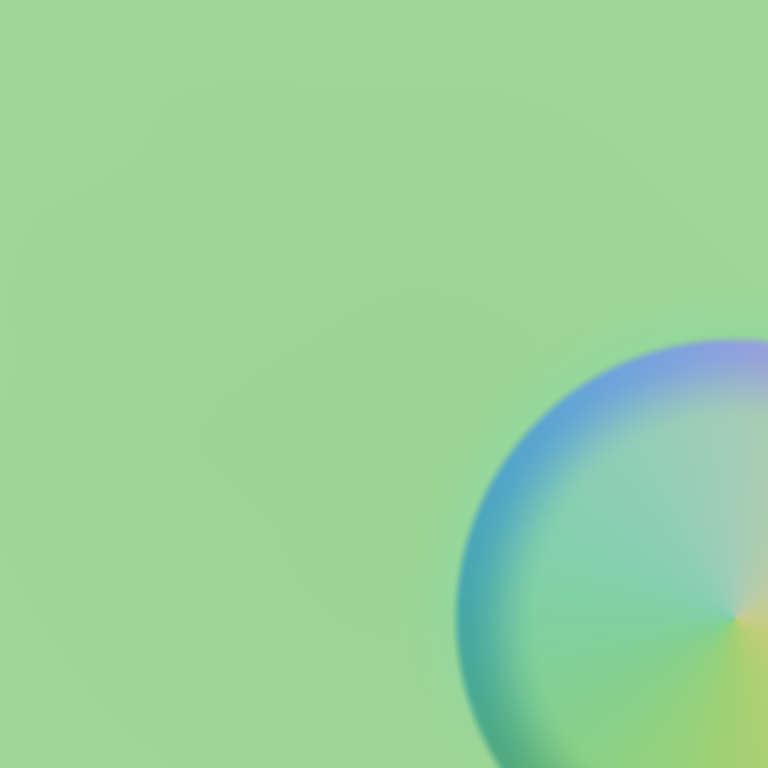
This texture map is drawn by a Shadertoy shader. Its source:

```glsl
// A soft iridescent disc with a cool rim, set low on the right of a pale green field.
#define CENTER vec2(0.957, 0.195)
#define RADIUS 0.363
#define EDGE_SOFTNESS 0.008
#define RIM_WIDTH 0.112
#define HALO_REACH 0.085
#define FIELD_COLOR vec3(0.613, 0.832, 0.581)
#define HALO_COLOR vec3(0.588, 0.842, 0.608)

// Hue that swings once around the disc, with one phase per channel.
vec3 angularColor(float angle, vec3 mean, vec3 swing, vec3 phase) {
    return mean + swing * cos(angle - phase);
}

// Pale field, a little lighter toward the corners, with faint drifting waves.
vec3 fieldColor(vec2 uv) {
    float lift = smoothstep(0.1, 0.7, length(uv - vec2(0.5, 0.4)));
    float wave = sin(uv.x * 9.0 + 2.0 * sin(uv.y * 7.0)) * sin(uv.y * 11.0 + uv.x * 4.0);
    return FIELD_COLOR + 0.012 * lift + 0.001 * wave;
}

// Bright conic interior that sinks into a saturated rim.
vec3 discColor(float angle, float dist) {
    vec3 core = angularColor(angle, vec3(0.64, 0.81, 0.585),
                             vec3(0.13, 0.01, 0.135), vec3(0.0, 3.9, 1.92));
    vec3 rim = angularColor(angle, vec3(0.56, 0.65, 0.60),
                            vec3(0.28, 0.02, 0.27), vec3(0.0, 4.2, 1.75));
    float rimAmount = smoothstep(-RIM_WIDTH, -0.008, dist);
    return mix(core, rim, rimAmount);
}

void mainImage(out vec4 fragColor, in vec2 fragCoord) {
    vec2 uv = fragCoord / iResolution.xy;
    vec2 toPoint = uv - CENTER;
    float dist = length(toPoint) - RADIUS;
    float angle = atan(toPoint.y, toPoint.x);

    // Field and halo, strongest on the upper left side
    vec3 color = fieldColor(uv);
    float facing = smoothstep(-0.2, 0.7, cos(angle - 2.2));
    float halo = 1.0 - smoothstep(0.0, HALO_REACH, dist);
    color = mix(color, HALO_COLOR, halo * facing);

    // Disc with a feathered edge
    float cover = 1.0 - smoothstep(-EDGE_SOFTNESS, EDGE_SOFTNESS, dist);
    color = mix(color, discColor(angle, dist), cover);

    fragColor = vec4(color, 1.0);
}
```
